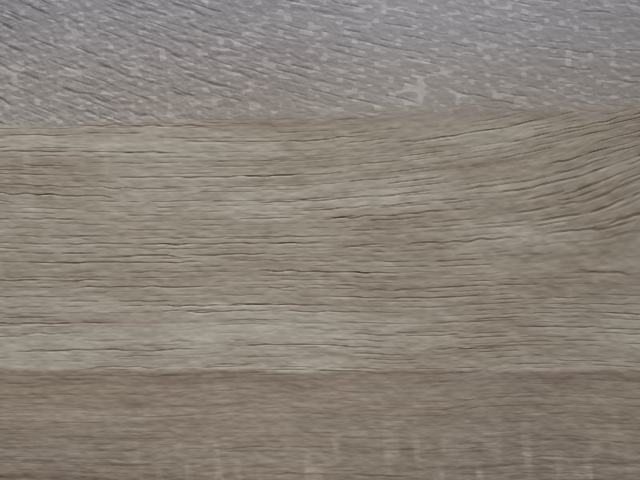
This texture is drawn by a Shadertoy shader. Its source:

```glsl
float hash(vec2 p) {
    vec3 q = fract(p.xyx * vec3(0.1031, 0.1030, 0.0973));
    q += dot(q, q.yzx + 33.33);
    return fract((q.x + q.y) * q.z);
}

float noise(vec2 p) {
    vec2 i = floor(p), f = fract(p);
    f = f * f * (3.0 - 2.0 * f);
    return mix(mix(hash(i), hash(i + vec2(1, 0)), f.x),
               mix(hash(i + vec2(0, 1)), hash(i + vec2(1, 1)), f.x), f.y);
}

float fbm(vec2 p) {
    float sum = 0.0, weight = 0.53;
    for (int i = 0; i < 4; i++) {
        sum += weight * noise(p);
        p = p * 2.03 + 17.7;
        weight *= 0.5;
    }
    return sum;
}

// Tapered strokes, one per cell: x is the dark groove, y its lit lower lip
vec2 pores(vec2 p, float rows, float span, float width) {
    p.y += 0.25 / rows * (noise(p * vec2(38.0, rows * 0.3)) - 0.5);
    float row = floor(p.y * rows);
    float along = p.x / span + 7.0 * hash(vec2(row, rows));
    vec2 cell = vec2(floor(along), row + 50.0);
    float u = fract(along);
    float d = (fract(p.y * rows) - mix(0.3, 0.7, hash(cell))) / rows;
    float taper = smoothstep(0.0, 0.12, u) * smoothstep(1.0, 0.8, u);
    float broken = smoothstep(0.2, 0.5, noise(vec2(p.x * 32.0, row * 3.7)));
    float strength = taper * mix(0.3, 1.0, broken) * smoothstep(0.15, 0.9, hash(cell + 31.0));
    return strength * vec2(smoothstep(width, 0.3 * width, abs(d)),
                           smoothstep(width, 0.3 * width, abs(d + width * 1.5)));
}

// Crinkled relief lit from above
float relief(vec2 p, vec2 scale) {
    return fbm(p * scale) - fbm(p * scale + vec2(0.15, 0.7));
}

void mainImage(out vec4 fragColor, in vec2 fragCoord) {
    vec2 p = fragCoord / iResolution.y;

    // Three boards; the upper seam dissolves towards the right
    float waver = 0.022 * (fbm(p * vec2(6.0, 3.0)) - 0.5);
    float upperSeam = p.y - 0.735 - 0.03 * p.x + waver;
    float lowerSeam = 0.228 - p.y + 0.6 * waver;
    float blur = mix(0.008, 0.035, smoothstep(0.2, 1.0, p.x));
    float upper = smoothstep(-blur, blur, upperSeam + 0.012 * (noise(p * vec2(25.0, 90.0)) - 0.5));
    float lower = smoothstep(-0.004, 0.004, lowerSeam);
    float middle = (1.0 - upper) * (1.0 - lower);

    // Grain bends upward at the right of the middle board
    float t = max(p.x - 0.5, 0.0) / 0.83;
    vec2 grain = p;
    grain.y -= 0.11 * t * t * smoothstep(0.38, 0.7, p.y);
    grain.y += 0.016 * (noise(p * vec2(3.5, 5.0)) - 0.5);

    // Board tones
    float patches = fbm(p * vec2(2.0, 5.0));
    vec3 oak = mix(vec3(0.51, 0.467, 0.42), vec3(0.595, 0.57, 0.525),
                   smoothstep(0.2, 0.8, patches));
    vec3 warm = mix(vec3(0.46, 0.415, 0.375), vec3(0.55, 0.51, 0.455), patches);
    vec3 grey = mix(vec3(0.515, 0.485, 0.465), vec3(0.585, 0.565, 0.55), patches);
    grey += vec3(0.0, 0.016, 0.045) * smoothstep(0.77, 1.0, p.y);
    vec3 color = mix(mix(oak, warm, lower), grey, upper);

    // Growth rings: soft bands, each closed by a long dark line
    float ringPhase = grain.y * 25.0 + 1.3 * noise(grain * vec2(1.3, 7.0));
    float ring = fract(ringPhase);
    float ringTone = hash(vec2(floor(ringPhase), 9.0));
    float ringLine = smoothstep(0.0, 0.06, ring) * smoothstep(0.32, 0.06, ring);
    ringLine *= ringTone * smoothstep(0.25, 0.65, noise(grain * vec2(5.0, 30.0)));
    float bands = noise(grain * vec2(1.1, 30.0)) + 0.5 * noise(grain * vec2(5.0, 66.0)) - 0.75;
    float wood = 1.0 - 0.9 * upper;
    color += wood * (bands * vec3(0.044, 0.05, 0.052) - ringLine * vec3(0.055, 0.068, 0.072));

    // Crisp fibres, short against the long pores
    float fibres = noise(grain * vec2(32.0, 190.0)) + noise(grain * vec2(75.0, 260.0)) - 1.0;
    color += wood * (0.048 * fibres + 0.06 * (fbm(grain * vec2(11.0, 75.0)) - 0.5));
    color += wood * 0.08 * relief(grain, vec2(42.0, 130.0));

    // Long pores of the middle board, fainter below
    vec2 longPores = pores(grain, 56.0, 0.42, 0.0024);
    vec2 shortPores = pores(grain + 0.37, 100.0, 0.13, 0.0021);
    float poreMix = middle + 0.35 * lower;
    color -= poreMix * (0.15 * longPores.x + 0.11 * shortPores.x) * vec3(0.93, 1.0, 1.0);
    color += poreMix * (0.05 * longPores.y + 0.04 * shortPores.y);

    // Slanting flecks and pale crinkles of the upper board
    vec2 slant = vec2(p.x, p.y + 0.42 * p.x - 0.13 * p.x * p.x);
    float leftSide = smoothstep(0.85, 0.1, p.x);
    vec2 flecks = pores(slant, 27.0, 0.15, 0.0042);
    vec2 fineFlecks = pores(slant + 0.61, 58.0, 0.075, 0.0026);
    color -= upper * (0.13 * flecks.x * mix(0.2, 1.0, leftSide) + 0.08 * fineFlecks.x);
    color += upper * 0.04 * (flecks.y + fineFlecks.y);
    vec2 crinkle = vec2(p.x, p.y + 0.12 * p.x);
    color += upper * mix(0.10, 0.17, leftSide) * relief(crinkle, vec2(70.0, 125.0));
    float glints = smoothstep(0.62, 0.85, noise(crinkle * vec2(65.0, 165.0)));
    color += upper * (0.075 * glints - 0.012);

    // Dark streaks beside the seams
    float streak = smoothstep(0.0, 0.006, lowerSeam) * smoothstep(0.05, 0.012, lowerSeam);
    streak *= 0.3 + 0.7 * noise(p * vec2(4.0, 20.0));
    float edge = smoothstep(0.025, 0.0, abs(upperSeam + 0.012));
    color -= (0.07 * streak + 0.05 * edge * noise(p * vec2(6.0, 40.0))) * vec3(0.85, 1.0, 0.9);

    // Pale upright rays at the foot and the left edge
    float rays = smoothstep(0.5, 0.85, noise(vec2(p.x * 48.0 + 5.0 * p.y, p.y * 12.0)));
    float foot = smoothstep(0.13, 0.04, p.y) * smoothstep(0.15, 0.5, p.x);
    float leftEdge = 0.6 * middle * smoothstep(0.4, 0.05, p.x) * smoothstep(0.5, 0.65, p.y);
    color += 0.07 * rays * (foot + leftEdge) * (0.2 + noise(p * vec2(90.0, 170.0)));

    // Soft light falling off to the right and the lower corners
    vec2 away = (p - vec2(0.5, 0.5)) * vec2(0.8, 0.6);
    color *= 1.035 - 0.17 * dot(away, away);
    fragColor = vec4(clamp(color, 0.0, 1.0), 1.0);
}
```
